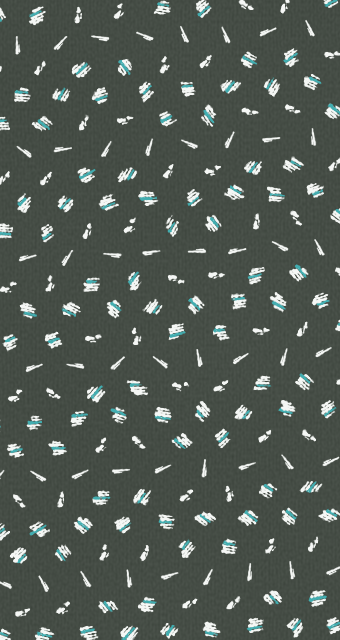
This pattern is drawn by a WebGL 1 fragment shader. Its source:

```glsl
precision highp float;
uniform vec2 u_resolution;

const vec3 CLOTH = vec3(0.27, 0.30, 0.27);
const vec3 WHITE = vec3(0.96, 0.97, 0.96);
const vec3 TEAL = vec3(0.26, 0.68, 0.69);
const vec3 PALE_TEAL = vec3(0.71, 0.89, 0.89);
const vec2 PITCH = vec2(0.0651, 0.0422);
const vec2 ANCHOR = vec2(0.052, 0.427);
const float TILT = 0.047;

float hash(vec2 p, float seed) {
  return fract(sin(dot(p, vec2(127.1, 311.7)) + seed * 74.7) * 4375.85);
}

vec2 rotate(vec2 p, float angle) {
  float c = cos(angle), s = sin(angle);
  return vec2(c * p.x + s * p.y, c * p.y - s * p.x);
}

float cornerSlope(vec2 corner, vec2 offset) {
  float angle = 6.2832 * hash(corner, 3.0);
  return dot(vec2(cos(angle), sin(angle)), offset);
}

float gradientNoise(vec2 p) {
  vec2 i = floor(p), f = fract(p);
  vec2 w = f * f * (3.0 - 2.0 * f);
  vec2 e = vec2(1.0, 0.0);
  float low = mix(cornerSlope(i, f), cornerSlope(i + e.xy, f - e.xy), w.x);
  float high = mix(cornerSlope(i + e.yx, f - e.yx), cornerSlope(i + e.xx, f - e.xx), w.x);
  return mix(low, high, w.y);
}

// Distance to a horizontal brush stroke that thins toward its right end
float stroke(vec2 p, vec2 center, float halfLength, float radius) {
  p -= center;
  float along = clamp(p.x, -halfLength, halfLength);
  return length(p - vec2(along, 0.0)) - radius * (1.0 - 0.3 * along / halfLength);
}

float coverage(float dist, float blur) {
  return 1.0 - smoothstep(-blur, blur, dist);
}

// One long stroke with a short one beside it
float dashMark(vec2 p, vec2 cell) {
  float side = hash(cell, 11.0) < 0.5 ? -1.0 : 1.0;
  float longStroke = stroke(p, vec2(0.0), 0.19, 0.026);
  float shortStroke = stroke(p, vec2(-0.08, 0.045 * side), 0.08, 0.02);
  return min(longStroke, shortStroke);
}

// Two small dabs set end to end
float pairMark(vec2 p, vec2 cell) {
  float skew = mix(-0.06, 0.06, hash(cell, 12.0));
  float large = stroke(p, vec2(-0.08, skew), 0.065, 0.047);
  float small = stroke(p, vec2(0.12, -skew), 0.035, 0.038);
  float sliver = stroke(p, vec2(-0.02, skew - 0.075), 0.05, 0.015);
  return min(min(large, small), sliver);
}

// A stack of staggered strokes, one of them teal
vec3 bunchMark(vec3 color, vec2 p, vec2 cell, float rough, float blur) {
  float tealRow = 1.0 + floor(hash(cell, 21.0) * 3.0);
  float slant = mix(-0.035, 0.035, hash(cell, 22.0));
  for (int k = 0; k < 5; k++) {
    float row = float(k);
    float fromMiddle = abs(row - 2.0);
    float shift = slant * (row - 2.0) + 0.09 * (hash(cell, 30.0 + row) - 0.5);
    float halfLength = mix(0.11, 0.18, hash(cell, 40.0 + row)) - 0.018 * fromMiddle;
    float radius = mix(0.027, 0.041, hash(cell, 50.0 + row)) - 0.003 * fromMiddle;
    vec2 center = vec2(shift, (row - 2.0) * 0.067);
    float dist = stroke(p, center, halfLength, radius) + rough;
    float isTeal = 1.0 - step(0.5, abs(row - tealRow));
    vec3 dye = mix(TEAL, PALE_TEAL, smoothstep(0.006, 0.025, rough));
    color = mix(color, mix(WHITE, dye, isTeal), coverage(dist, blur));
  }
  return color;
}

vec3 clothColor(vec2 p) {
  float weave = gradientNoise(p * vec2(260.0, 190.0));
  float rib = sin(p.x * 1100.0 + 2.0 * gradientNoise(p * 30.0));
  float shade = gradientNoise(p * 3.0 + 5.0);
  return CLOTH + 0.035 * weave + 0.006 * rib + 0.02 * shade;
}

void main() {
  vec2 p = gl_FragCoord.xy / u_resolution.y;
  float blur = 0.8 / (u_resolution.y * PITCH.x);

  // Tilted lattice with every other row shifted by half a step
  vec2 grid = rotate(p - ANCHOR, TILT) / PITCH;
  float row = floor(grid.y + 0.5);
  float column = floor(grid.x - 0.5 * mod(row, 2.0) + 0.5);
  vec2 cell = vec2(column, row);
  vec2 local = grid - vec2(column + 0.5 * mod(row, 2.0), row);
  local.y *= PITCH.y / PITCH.x;
  local -= 0.1 * (vec2(hash(cell, 1.0), hash(cell, 2.0)) - 0.5);

  // Row cycle: dashes, mixed, bunches, mixed the other way round
  float phase = mod(row, 4.0);
  bool firstHalf = mod(column + 1.0, 4.0) < 1.5;
  bool isDash = phase < 0.5;
  bool isBunch = abs(phase - 2.0) < 0.5 || (phase < 1.5 ? firstHalf : !firstHalf);

  float turn = hash(cell, 4.0);
  float rough = 0.035 * gradientNoise(local * 15.0 + cell * 7.3);
  vec3 color = clothColor(p);
  if (isDash) {
    float dist = dashMark(rotate(local, turn * 3.1416), cell) + 0.4 * rough;
    color = mix(color, WHITE, coverage(dist, blur));
  } else if (isBunch) {
    color = bunchMark(color, rotate(local, mix(-1.0, 1.0, turn)), cell, rough, blur);
  } else {
    float dist = pairMark(rotate(local, mix(-0.7, 1.6, turn)), cell) + rough;
    color = mix(color, WHITE, coverage(dist, blur));
  }
  gl_FragColor = vec4(color, 1.0);
}
```
